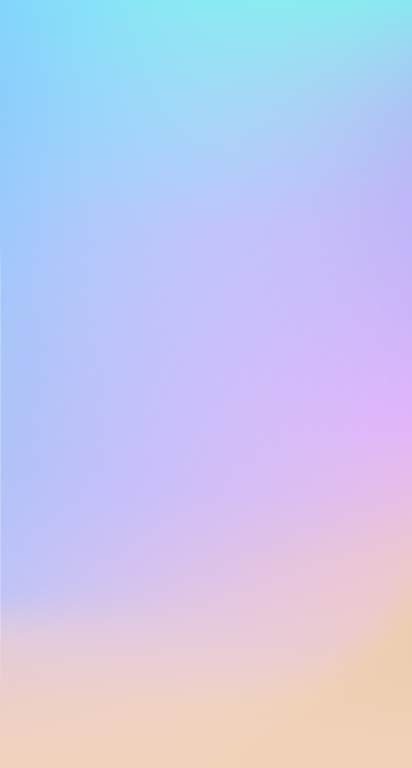
Write a Shadertoy shader that draws this background.

```glsl
// Soft pastel mesh gradient: aqua top, blue left, orchid right, peach floor.
#define PEACH       vec3(0.945, 0.825, 0.725)
#define PEACH_SIDE  vec3(0.930, 0.805, 0.695)
#define DUNE_BASE   0.060
#define DUNE_RISE   0.165
#define DUNE_SOFT   0.050
#define RIM_WIDTH   0.004
#define RIM_LIGHT   0.300

// Linear step from a to b
float ramp(float a, float b, float t) {
    return clamp((t - a) / (b - a), 0.0, 1.0);
}

// Fades the colour into the next stop between heights a and b
void stop(inout vec3 c, vec3 next, float a, float b, float y) {
    c = mix(c, next, ramp(a, b, y));
}

// Left side: peach, a quick turn to periwinkle, then sky blue
vec3 leftColumn(float y) {
    vec3 c = vec3(0.945, 0.830, 0.745);
    stop(c, vec3(0.925, 0.810, 0.785), 0.00, 0.09, y);
    stop(c, vec3(0.890, 0.800, 0.860), 0.09, 0.17, y);
    c = mix(c, vec3(0.740, 0.765, 0.970), smoothstep(0.155, 0.245, y));
    stop(c, vec3(0.690, 0.760, 0.975), 0.24, 0.40, y);
    stop(c, vec3(0.640, 0.780, 0.985), 0.40, 0.65, y);
    stop(c, vec3(0.550, 0.805, 0.990), 0.65, 0.87, y);
    stop(c, vec3(0.510, 0.835, 0.995), 0.87, 1.00, y);
    return c;
}

// Middle: peach through pink and lavender up to aqua
vec3 middleColumn(float y) {
    vec3 c = vec3(0.950, 0.830, 0.735);
    stop(c, vec3(0.940, 0.825, 0.765), 0.00, 0.08, y);
    stop(c, vec3(0.910, 0.800, 0.850), 0.08, 0.16, y);
    stop(c, vec3(0.870, 0.765, 0.910), 0.16, 0.25, y);
    stop(c, vec3(0.820, 0.745, 0.970), 0.25, 0.36, y);
    stop(c, vec3(0.790, 0.750, 0.980), 0.36, 0.52, y);
    stop(c, vec3(0.750, 0.770, 0.980), 0.52, 0.70, y);
    stop(c, vec3(0.690, 0.810, 0.980), 0.70, 0.78, y);
    stop(c, vec3(0.630, 0.855, 0.970), 0.78, 0.88, y);
    stop(c, vec3(0.540, 0.920, 0.950), 0.88, 1.00, y);
    return c;
}

// Right side: pink to a bright orchid band, violet, then aqua
vec3 rightColumn(float y) {
    vec3 c = vec3(0.940, 0.815, 0.740);
    stop(c, vec3(0.925, 0.785, 0.805), 0.08, 0.27, y);
    stop(c, vec3(0.905, 0.745, 0.905), 0.27, 0.36, y);
    stop(c, vec3(0.885, 0.710, 0.980), 0.36, 0.45, y);
    stop(c, vec3(0.800, 0.710, 0.980), 0.45, 0.60, y);
    stop(c, vec3(0.740, 0.715, 0.970), 0.60, 0.75, y);
    stop(c, vec3(0.680, 0.765, 0.955), 0.75, 0.86, y);
    stop(c, vec3(0.620, 0.830, 0.950), 0.86, 0.93, y);
    stop(c, vec3(0.540, 0.905, 0.945), 0.93, 1.00, y);
    return c;
}

void mainImage(out vec4 fragColor, in vec2 fragCoord) {
    vec2 uv = fragCoord / iResolution.xy;
    float x = uv.x, y = uv.y;

    // Smooth quadratic blend across the three columns
    vec3 color = leftColumn(y) * (1.0 - x) * (1.0 - 2.0 * x)
               + middleColumn(y) * 4.0 * x * (1.0 - x)
               + rightColumn(y) * x * (2.0 * x - 1.0);

    // Peach dune curving up the lower right corner
    float bend = max(2.0 * x - 1.0, 0.0);
    float crest = DUNE_BASE + DUNE_RISE * bend * bend;
    float dune = 1.0 - smoothstep(crest - DUNE_SOFT, crest + DUNE_SOFT, y);
    vec3 peach = mix(PEACH, PEACH_SIDE, bend * smoothstep(0.0, 0.15, y));
    color = mix(color, peach, dune * smoothstep(0.3, 0.7, x));

    // Faint pale rim along the lower left edge
    float rim = (1.0 - smoothstep(0.0, RIM_WIDTH, x))
              * smoothstep(0.08, 0.20, y) * (1.0 - smoothstep(0.62, 0.70, y));
    color = mix(color, vec3(1.0), RIM_LIGHT * rim);

    fragColor = vec4(clamp(color, 0.0, 1.0), 1.0);
}
```
